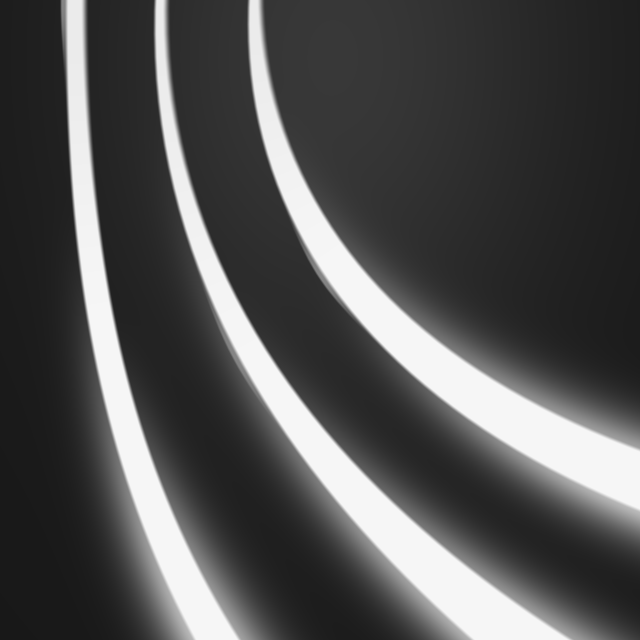
This background is drawn by a WebGL 2 fragment shader. Its source:

```glsl
#version 300 es
precision highp float;
// Three curved ribbons of white light sweeping down over a dark studio backdrop.
// Each ribbon is a cubic Bezier whose width grows along its length; the signed
// distance to its edge drives the bright core, a grey sliver and a soft halo.

uniform vec2 u_resolution;
out vec4 fragColor;

const int SEGMENTS = 44;
const float T_START = -0.04;   // run slightly past both ends to hide the caps
const float T_END = 1.10;
const float DARK = 0.094;
const float WHITE = 0.965;

struct Curve { vec2 a, b, c, d; };

vec2 bezier(Curve k, float t) {
    float s = 1.0 - t;
    return s * s * s * k.a + 3.0 * s * s * t * k.b
         + 3.0 * s * t * t * k.c + t * t * t * k.d;
}

// Returns (signed distance, curve parameter); positive on the upper right side.
vec2 nearestOnCurve(vec2 p, Curve k) {
    float best = 1e6, bestT = 0.0, side = 1.0;
    float stepT = (T_END - T_START) / float(SEGMENTS);
    vec2 from = bezier(k, T_START);
    for (int i = 0; i < SEGMENTS; i++) {
        float t = T_START + stepT * float(i);
        vec2 to = bezier(k, t + stepT);
        vec2 dir = to - from, rel = p - from;
        float h = clamp(dot(rel, dir) / dot(dir, dir), 0.0, 1.0);
        float dist = length(rel - h * dir);
        if (dist < best) {
            best = dist;
            bestT = t + h * stepT;
            side = dir.x * rel.y - dir.y * rel.x < 0.0 ? -1.0 : 1.0;
        }
        from = to;
    }
    return vec2(best * side, bestT);
}

float halo(float dist, float strength, float spread) {
    return strength * exp(-pow(max(dist, 0.0) / spread, 1.4));
}

// width: quadratic coefficients of the half width along the ribbon
// glowStart: where the halo begins on the lower left and upper right sides
// sliverAt: where a thin grey reflection hugs the lower left edge
float addRibbon(float shade, vec2 p, Curve k, vec3 width, vec2 glowStart,
                float sliverAt, float pixel) {
    vec2 near = nearestOnCurve(p, k);
    float t = clamp(near.y, 0.0, 1.1);
    float edge = abs(near.x) - (width.x + width.y * t + width.z * t * t);
    bool upper = near.x > 0.0;

    // Halo grows stronger and wider towards the lower end
    float start = upper ? glowStart.y : glowStart.x;
    float growth = smoothstep(start, 1.05, t);
    float peak = upper ? 0.62 : 0.74;
    float glow = halo(edge, peak * growth, mix(0.028, 0.044, growth));
    shade += glow * (WHITE - shade);

    // Grey reflection just outside the lower left edge
    float bump = exp(-pow((t - sliverAt) / 0.09, 2.0));
    float sliver = 1.0 - smoothstep(-pixel, pixel + 0.001, edge - 0.007 * bump);
    shade = mix(shade, max(shade, 0.52), upper ? 0.0 : sliver * bump);

    // Bright core, softer on the upper right near the top
    float soft = max(pixel, 0.0022);
    float inner = upper ? mix(0.009, 0.003, smoothstep(0.0, 0.4, t)) : 0.0025;
    float core = 1.0 - smoothstep(-inner - soft, soft, edge);
    return mix(shade, mix(0.92, WHITE, smoothstep(0.0, 0.5, t)), core);
}

float backdrop(vec2 p) {
    vec2 q = (p - vec2(0.52, 0.91)) / vec2(0.38, 0.56);
    return DARK + 0.125 * exp(-dot(q, q));
}

void main() {
    vec2 p = gl_FragCoord.xy / u_resolution;
    float pixel = 1.0 / min(u_resolution.x, u_resolution.y);

    Curve leftCurve = Curve(vec2(0.120, 1.0), vec2(0.118, 0.603),
                            vec2(0.172, 0.286), vec2(0.339, 0.0));
    Curve middleCurve = Curve(vec2(0.253, 1.0), vec2(0.240, 0.526),
                              vec2(0.534, 0.198), vec2(0.859, -0.037));
    Curve rightCurve = Curve(vec2(0.400, 1.0), vec2(0.396, 0.660),
                             vec2(0.609, 0.402), vec2(1.0, 0.250));

    float shade = backdrop(p);
    shade = addRibbon(shade, p, leftCurve, vec3(0.0172, 0.0052, 0.0091),
                      vec2(0.25, 0.42), 0.0, pixel);
    shade = addRibbon(shade, p, middleCurve, vec3(0.0117, 0.013, 0.026),
                      vec2(0.08, 0.30), 0.44, pixel);
    shade = addRibbon(shade, p, rightCurve, vec3(0.0124, 0.034, -0.001),
                      vec2(0.42, 0.12), 0.46, pixel);
    fragColor = vec4(vec3(shade), 1.0);
}
```
